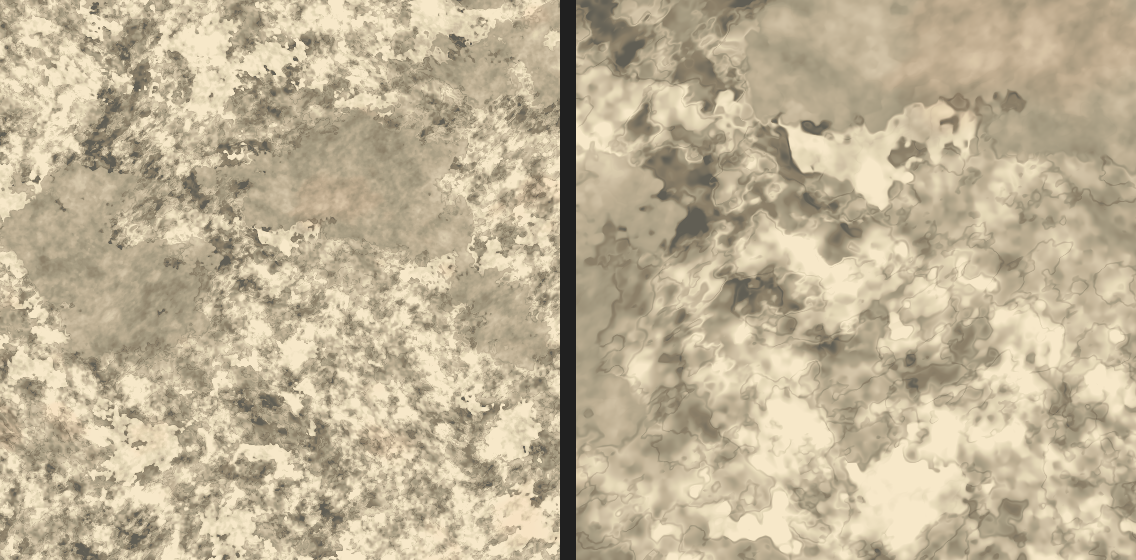
Left: the whole. Right: its middle third, enlarged.
Write a three.js fragment shader that draws this texture.

```glsl
// Weathered stone: smooth silt beds, pale crusts and dark speckled pits.
// Blended cellular noise is layered into unit-variance fields, bent by sines;
// the fields add up to one tone, which a six-step colour ramp turns to stone.

varying vec2 vUv;

// Colours, dark to light
const vec3 PIT    = vec3(0.38, 0.37, 0.33);
const vec3 SHADOW = vec3(0.55, 0.50, 0.41);
const vec3 SILT   = vec3(0.65, 0.61, 0.51);
const vec3 STONE  = vec3(0.75, 0.69, 0.58);
const vec3 SAND   = vec3(0.82, 0.76, 0.65);
const vec3 CREAM  = vec3(0.89, 0.84, 0.71);
const vec3 CRUST  = vec3(0.97, 0.91, 0.79);
const vec3 BLUSH  = vec3(1.0, 0.975, 0.965);  // warm tint of some patches

// Feature sizes, in cells across the canvas
const vec2 BED_SCALE   = vec2(3.6, 5.6);
const vec2 PLATE_SCALE = vec2(7.0, 9.5);
const vec2 PATCH_SCALE = vec2(10.0, 13.0);
const vec2 PIT_SCALE   = vec2(8.0, 10.0);
const vec2 FLECK_SCALE = vec2(48.0, 66.0);
const float GRAIN_SCALE = 31.0;

// Shares and strengths
const vec2 BED_CENTRE = vec2(0.58, 0.69);
const vec2 BED_SIZE = vec2(0.25, 0.10);
const float BED_LEVEL = 1.15;
const float PLATE_LEVEL = 1.1;
const float PIT_DEPTH = 1.9;
const float VEIN_DEPTH = 0.7;
const float SQUIGGLE_DEPTH = 0.75;
const float WARP = 0.10;
const float CELL_DEVIATION = 0.216;

vec3 hash3(vec2 p) {
  vec3 q = fract(p.xyx * vec3(0.1031, 0.1030, 0.0973));
  q += dot(q, q.yxz + 33.33);
  return fract((q.xxy + q.yzz) * q.zyx);
}

// Random cell values blended by distance to the jittered cell points
float cellNoise(vec2 p) {
  vec2 cell = floor(p);
  float total = 0.0, weights = 0.0001;
  for (int y = -1; y <= 1; y++) {
    for (int x = -1; x <= 1; x++) {
      vec2 id = cell + vec2(float(x), float(y));
      vec3 h = hash3(id + 71.0);
      vec2 d = id + 0.15 + 0.7 * h.xy - p;
      float w = max(0.0, 1.3 - dot(d, d));
      w *= w * w;
      total += w * (h.z - 0.5);
      weights += w;
    }
  }
  return total / weights;
}

// Four octaves, scaled to zero mean and unit variance
float layers(vec2 p, float gain) {
  float sum = 0.0, power = 0.0, amp = 1.0;
  for (int i = 0; i < 4; i++) {
    sum += amp * cellNoise(p);
    power += amp * amp;
    amp *= gain;
    p = 1.9 * p + vec2(17.3, 9.1);
  }
  return sum / (CELL_DEVIATION * sqrt(power));
}

vec2 bend(vec2 p) {
  float f = 9.0;
  for (int i = 0; i < 3; i++) {
    p += WARP / f * sin(f * p.yx + vec2(1.3, 4.1) + f);
    f *= 2.1;
  }
  return p;
}

// Thin line along the zero contour of a field
float contour(float field, float width) {
  return 1.0 - smoothstep(0.0, width, abs(field));
}

vec3 stoneRamp(float tone) {
  vec3 c = mix(PIT, SHADOW, smoothstep(-3.1, -1.65, tone));
  c = mix(c, SILT,  clamp((tone + 1.65) / 0.77, 0.0, 1.0));
  c = mix(c, STONE, clamp((tone + 0.88) / 0.63, 0.0, 1.0));
  c = mix(c, SAND,  clamp((tone + 0.25) / 0.52, 0.0, 1.0));
  c = mix(c, CREAM, clamp((tone - 0.27) / 0.50, 0.0, 1.0));
  return mix(c, CRUST, clamp((tone - 0.77) / 0.74, 0.0, 1.0));
}

void main() {
  vec2 p = bend(vUv);
  vec2 slant = mat2(0.82, -0.57, 0.57, 0.82) * p;

  // Fields from broad to fine
  float grain = layers(p * GRAIN_SCALE + 5.0, 0.88);
  float fleck = layers(slant * FLECK_SCALE + 40.0, 0.6);
  float patches = layers(p * PATCH_SCALE + 23.0, 0.65);
  float plate = layers(p * PLATE_SCALE + 61.0, 0.65) + 0.35 * grain - PLATE_LEVEL;
  float pits = layers(p * PIT_SCALE + 87.0, 0.6);
  vec2 fromBed = (p - BED_CENTRE) / BED_SIZE;
  float bed = layers(p * BED_SCALE + 12.0, 0.6) + 0.2 * grain
            + 1.5 * exp(-dot(fromBed, fromBed)) - BED_LEVEL;

  // Grainy crust, calmer where it is dark, with veins, squiggles and pits
  float rough = mix(0.55, 0.95, smoothstep(-1.6, 0.0, patches));
  float tone = 0.25 + 0.38 * patches + rough * grain;
  tone -= VEIN_DEPTH * contour(patches + 0.4 * grain, 0.2);
  tone -= SQUIGGLE_DEPTH * contour(fleck + 0.4, 0.4);
  tone -= PIT_DEPTH * smoothstep(0.4, 1.5, pits) * smoothstep(-0.1, 0.8, fleck);

  // Pale plates, then silt beds, each with a broken dark rim
  float rim = smoothstep(-0.6, 0.6, fleck);
  tone = mix(tone, 1.3 + 0.4 * grain + 0.25 * fleck, 0.8 * smoothstep(-0.1, 0.15, plate));
  tone -= 0.8 * rim * contour(plate + 0.12, 0.2);
  float silt = -0.6 + 0.2 * patches + 0.2 * grain + 0.18 * fleck;
  tone = mix(tone, silt, 0.92 * smoothstep(-0.07, 0.1, bed));
  tone -= 0.9 * rim * contour(bed, 0.14);

  vec3 tint = mix(vec3(1.0), BLUSH, smoothstep(0.8, 2.0, -pits));
  gl_FragColor = vec4(stoneRamp(tone) * tint, 1.0);
}
```
